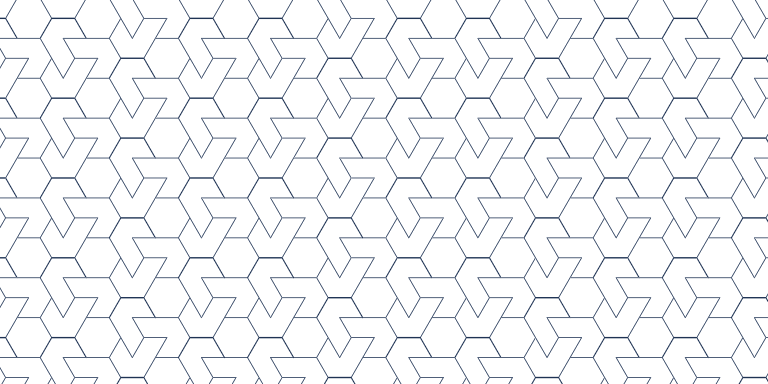
This pattern is drawn by a WebGL 1 fragment shader. Its source:

```glsl
precision highp float;

uniform vec2 u_resolution;

#define SIDE 0.0600                   // hexagon side, in canvas heights
#define ORIGIN vec2(0.9146, 0.5365)   // centre of one motif
#define THIN 0.034                    // stroke widths, in hexagon sides
#define MEDIUM 0.046
#define HEAVY 0.060
#define INK vec3(0.12, 0.20, 0.33)
#define PAPER vec3(1.0)

const float RISE = 0.8660254;         // half the height of a unit hexagon
const float COLUMN_STEP = 3.0;
const float ROW_STEP = 4.0 * RISE;

float segmentDistance(vec2 p, vec2 a, vec2 b) {
  vec2 ab = b - a;
  vec2 ap = p - a;
  return length(ap - ab * clamp(dot(ap, ab) / dot(ab, ab), 0.0, 1.0));
}

// Share of a pixel covered by a stroke, also right below one pixel of width
float strokeCoverage(float dist, float width, float pixel) {
  float nearEdge = max(dist - 0.5 * pixel, -0.5 * width);
  float farEdge = min(dist + 0.5 * pixel, 0.5 * width);
  return clamp((farEdge - nearEdge) / pixel, 0.0, 1.0);
}

// One bent arm: spoke, long bar and the three outer sides of its hexagon
float armCoverage(vec2 p, float sideWidth, float topWidth, float pixel) {
  vec2 bend = vec2(-0.5, RISE);
  vec2 topLeft = vec2(-1.0, 2.0 * RISE);
  vec2 topRight = vec2(0.0, 2.0 * RISE);
  float bar = min(segmentDistance(p, vec2(0.0), bend),
                  segmentDistance(p, bend, vec2(1.5, RISE)));
  float sides = min(segmentDistance(p, vec2(-1.5, RISE), topLeft),
                    segmentDistance(p, topRight, vec2(0.5, RISE)));
  float top = segmentDistance(p, topLeft, topRight);
  float ink = strokeCoverage(bar, THIN, pixel);
  ink = max(ink, strokeCoverage(sides, sideWidth, pixel));
  return max(ink, strokeCoverage(top, topWidth, pixel));
}

// Three arms turned by 120 degrees; only the upper one is drawn bold
float motifCoverage(vec2 p, float pixel) {
  mat2 thirdTurn = mat2(-0.5, RISE, -RISE, -0.5);
  float ink = armCoverage(p, MEDIUM, HEAVY, pixel);
  for (int arm = 0; arm < 2; arm++) {
    p = thirdTurn * p;
    ink = max(ink, armCoverage(p, THIN, THIN, pixel));
  }
  return ink;
}

void main() {
  vec2 p = (gl_FragCoord.xy / u_resolution.y - ORIGIN) / SIDE;
  float pixel = 1.0 / (u_resolution.y * SIDE);
  float nearestColumn = floor(p.x / COLUMN_STEP + 0.5);

  float ink = 0.0;
  for (int i = -1; i <= 1; i++) {
    float column = nearestColumn + float(i);
    // Two of every three columns are shifted by half a row
    float shift = 0.5 * ROW_STEP * step(0.5, mod(column, 3.0));
    vec2 local = vec2(p.x - column * COLUMN_STEP, mod(p.y - shift, ROW_STEP));
    for (int row = 0; row < 2; row++) {
      ink = max(ink, motifCoverage(local - vec2(0.0, float(row) * ROW_STEP), pixel));
    }
  }

  gl_FragColor = vec4(mix(PAPER, INK, ink), 1.0);
}
```
